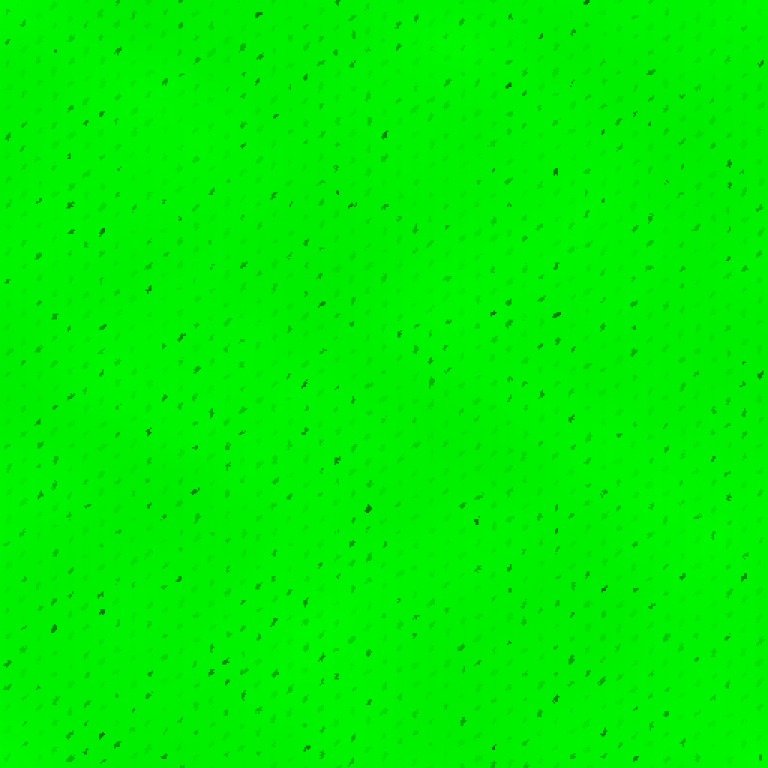
Give the GLSL for this texture, as a WebGL 2 fragment shader.

```glsl
#version 300 es
precision highp float;

uniform vec2 u_resolution;
out vec4 fragColor;

const float TAU = 6.2831853;
const float GRAINS = 512.0;             // square grains across the canvas
const vec2 CELLS = vec2(49.0, 32.0);    // columns and rows of flecks
const vec2 JITTER = vec2(1.6, 5.0);     // fleck wander, in grains
const vec2 FLECK_RADII = vec2(2.9, 1.5);// long and short radius, in grains
const vec2 SLANT = vec2(0.55, 1.35);    // range of fleck angles
const float RAGGED = 0.75;              // roughness of the fleck outline
const float FAINTEST = 0.05;
const float DARKEST = 0.46;
const float BASE_GREEN = 0.951;
const float CLOUD_DEPTH = 0.017;
const float GRAIN_DEPTH = 0.008;

float hash(vec2 p, float seed) {
    vec3 q = fract(vec3(p, seed) * vec3(0.1031, 0.1030, 0.0973));
    q += dot(q, q.yzx + 33.33);
    return fract((q.x + q.y) * q.z);
}

// Broad soft shading from layered sines, about -1 to 1.
float clouds(vec2 uv) {
    vec2 p = uv * TAU;
    vec2 bend = vec2(sin(p.y * 2.0 + 0.7), sin(p.x * 2.0 + 2.1));
    float s = sin(p.x * 2.0 + p.y + bend.x + 1.3);
    s += 0.8 * sin(p.y * 3.0 - p.x + bend.y + 0.4);
    s += 0.5 * sin(p.x * 4.0 + p.y * 3.0 + bend.x * 1.5);
    s += 0.3 * sin(p.x * 5.0 - p.y * 6.0 + bend.y * 2.0);
    return s / 1.9;
}

// Darkening of one grain by the ragged fleck in its cell.
float fleckShade(vec2 grain) {
    vec2 cellSize = GRAINS / CELLS;
    vec2 p = (grain + 0.5) / cellSize;
    float column = floor(p.x);
    p.y += 0.5 * mod(column, 2.0) + 0.15 * hash(vec2(column, 3.0), 7.0);
    vec2 cell = floor(p);

    vec2 offset = (fract(p) - 0.5) * cellSize;
    offset -= JITTER * (vec2(hash(cell, 11.0), hash(cell, 23.0)) - 0.5);

    float angle = mix(SLANT.x, SLANT.y, hash(cell, 31.0));
    vec2 along = vec2(cos(angle), sin(angle));
    vec2 local = vec2(dot(offset, along), dot(offset, vec2(-along.y, along.x)));

    float strength = hash(cell, 47.0);
    float size = mix(0.65, 1.15, hash(cell, 59.0)) * mix(1.08, 0.88, strength);
    float edge = length(local / FLECK_RADII) + RAGGED * (hash(grain, 67.0) - 0.5);
    float inside = step(edge, size);

    float columnGain = mix(0.75, 1.15, hash(vec2(column, 5.0), 71.0));
    float depth = mix(FAINTEST, DARKEST, pow(strength, 4.0)) * columnGain;

    // Faint speckle gathered along each column.
    float core = 1.0 - smoothstep(1.0, 4.0, abs(offset.x));
    float speckle = GRAIN_DEPTH * core * pow(hash(grain, 83.0), 3.0);
    return max(inside * depth, speckle);
}

void main() {
    vec2 uv = gl_FragCoord.xy / u_resolution.y;

    // Blend neighbouring grains across one pixel so that edges stay smooth.
    vec2 p = uv * GRAINS - 0.5;
    vec2 grain = floor(p);
    float pixelsPerGrain = u_resolution.y / GRAINS;
    vec2 w = clamp((p - grain - 0.5) * pixelsPerGrain + 0.5, 0.0, 1.0);
    float low = mix(fleckShade(grain), fleckShade(grain + vec2(1.0, 0.0)), w.x);
    float high = mix(fleckShade(grain + vec2(0.0, 1.0)), fleckShade(grain + 1.0), w.x);
    float shade = mix(low, high, w.y);

    float green = BASE_GREEN + CLOUD_DEPTH * clouds(uv) - shade;
    fragColor = vec4(0.0, green, 0.0, 1.0);
}
```
